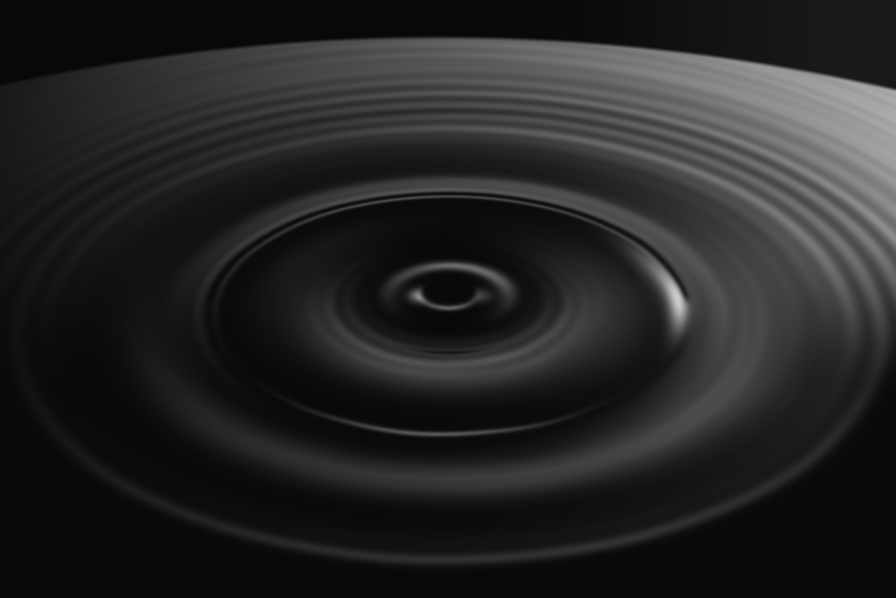
A WebGL 1 fragment shader for this texture:

```glsl
precision highp float;
// Concentric ripples on a dark liquid surface, lit from the upper right.
uniform vec2 u_resolution;

#define CENTRE vec2(0.75, 0.5156)
#define RIM_RADIUS 0.201
#define FLATTEN 1.95
#define TILT_SHIFT 0.22
#define AMBIENT 0.036
#define RIPPLE_PERIOD 0.126
#define RIPPLE_DEPTH 0.24
#define WOBBLE 0.012
#define STREAKS 0.16

vec2 gradientAt(vec2 cell) {
  float a = 6.2832 * fract(sin(dot(cell, vec2(127.1, 311.7))) * 4375.85);
  return vec2(cos(a), sin(a));
}

float gradientNoise(vec2 p) {
  vec2 i = floor(p), f = fract(p);
  vec2 u = f * f * (3.0 - 2.0 * f);
  vec2 e = vec2(1.0, 0.0);
  float low = mix(dot(gradientAt(i), f), dot(gradientAt(i + e), f - e), u.x);
  float high = mix(dot(gradientAt(i + e.yx), f - e.yx),
                   dot(gradientAt(i + 1.0), f - 1.0), u.x);
  return mix(low, high, u.y);
}

// Soft band around a radius.
float ring(float r, float radius, float width) {
  float d = (r - radius) / width;
  return exp(-d * d);
}

// Angular highlight around a direction in degrees.
float lobe(vec2 dir, float degrees, float focus) {
  float a = radians(degrees);
  return pow(clamp(0.5 + 0.5 * dot(dir, vec2(cos(a), sin(a))), 0.0, 1.0), focus);
}

// Radius of the perspective circle through p; its centre sinks as it grows.
float rippleRadius(vec2 p) {
  float s = TILT_SHIFT, k = 1.0 - s * s;
  return (s * p.y + sqrt(s * s * p.y * p.y + k * dot(p, p))) / k;
}

// Bowl inside the rim, with the crater at its middle.
float innerBowl(vec2 p, float r, vec2 dir) {
  float fine = ring(r, 0.44, 0.13) * cos(r * 6.2832 / 0.085);
  float light = 0.25 * ring(r, 0.54, 0.15) * lobe(dir, -85.0, 1.0) * (1.0 + 0.22 * fine);
  light += 0.11 * ring(r, 0.73, 0.19) * lobe(dir, 0.0, 5.0);
  light += 0.05 * ring(r, 0.75, 0.13) * lobe(dir, 150.0, 6.0);
  light *= 1.0 - 0.75 * ring(r, 0.43, 0.013) * lobe(dir, -90.0, 30.0);
  light *= smoothstep(0.27, 0.37, r);

  // Crater crest, lip and the two glints beside the hole.
  light += ring(r, 0.255, 0.045) * (0.38 * lobe(dir, 55.0, 3.0) + 0.16 * lobe(dir, 140.0, 4.0));
  light += 0.34 * ring(r, 0.125, 0.018) * lobe(dir, -95.0, 3.0);
  vec2 left = (p * vec2(FLATTEN, 1.0) - vec2(-0.24, -0.05)) / vec2(0.085, 0.055);
  vec2 right = (p * vec2(FLATTEN, 1.0) - vec2(0.27, -0.05)) / vec2(0.09, 0.055);
  float glints = 0.48 * exp(-dot(left, left)) + 0.2 * exp(-dot(right, right));
  return light + glints * smoothstep(0.095, 0.135, r);
}

// Raised rim with its thin dark seam and bright right flare.
float rimLight(float r, vec2 dir) {
  float light = 0.2 * ring(r, 1.065, 0.03) * lobe(dir, 85.0, 1.5);
  light += 0.25 * ring(r, 1.14, 0.075) * lobe(dir, 65.0, 1.5);
  light += 0.24 * ring(r, 0.995, 0.018) * lobe(dir, 90.0, 2.5);
  light += 0.62 * ring(r, 0.985, 0.045) * lobe(dir, 6.0, 70.0);
  light += 0.28 * ring(r, 0.95, 0.06) * lobe(dir, 22.0, 45.0);
  light += 0.32 * ring(r, 0.985, 0.017) * lobe(dir, -94.0, 16.0);
  float seam = ring(r, 1.025, 0.015) * smoothstep(0.08, 0.2, dir.y);
  return light * (1.0 - 0.85 * seam);
}

// Wide swells and small ripples out to the far edge.
float outerWaves(float x, float r, vec2 dir) {
  float sheen = 0.06 + 0.375 * x;
  float reach = smoothstep(0.87, 2.8, r) * smoothstep(-0.25, 0.5, dir.y);
  float window = smoothstep(1.5, 1.74, r) * (1.0 - smoothstep(1.95, 2.5, r));
  float ripples = RIPPLE_DEPTH * window * cos((r - 1.72) * 6.2832 / RIPPLE_PERIOD);
  float light = sheen * reach * (1.0 + ripples);
  light += 0.3 * sheen * ring(r, 1.72, 0.1) * lobe(dir, 80.0, 2.0);
  light += 0.19 * ring(r, 1.3, 0.12) * lobe(dir, -78.0, 1.6);
  light += 0.16 * ring(r, 1.38, 0.27) * lobe(dir, -3.0, 5.0);
  light += 0.14 * ring(r, 1.84, 0.04) * lobe(dir, -75.0, 2.0);
  return light + 0.04 * ring(r, 1.74, 0.1) * lobe(dir, -60.0, 3.0);
}

void main() {
  vec2 uv = gl_FragCoord.xy / u_resolution.y;
  vec2 p = (uv - CENTRE) / RIM_RADIUS / vec2(FLATTEN, 1.0);
  float r = rippleRadius(p);
  vec2 dir = (p + vec2(0.0, TILT_SHIFT * r)) / max(r, 0.0001);
  float waveR = r + WOBBLE * smoothstep(0.3, 1.4, r) * gradientNoise(dir * 3.0 + r);

  float light = innerBowl(p, waveR, dir) + rimLight(waveR, dir) + outerWaves(uv.x, waveR, dir);
  light *= 1.0 + STREAKS * gradientNoise(vec2(waveR * 17.0, dir.x * 1.5 + dir.y));
  light += AMBIENT;

  // Curved far edge against the dark backdrop.
  float bend = uv.x - 0.732;
  float edge = 0.9375 - 0.149 * bend * bend;
  float backdrop = 0.03 + 0.07 * smoothstep(0.8, 1.5, uv.x);
  light = mix(light, backdrop, smoothstep(-0.005, 0.004, uv.y - edge));
  gl_FragColor = vec4(vec3(clamp(light, 0.0, 1.0)), 1.0);
}
```
